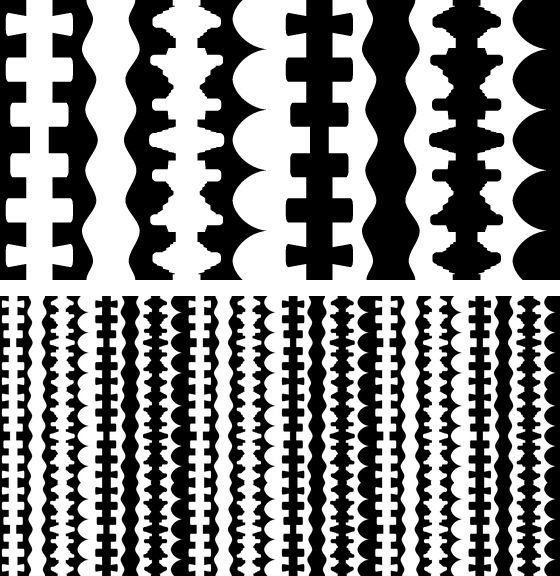
Top, the tile; bottom, the same tile 3 across and 3 down.
A Shadertoy shader for this pattern:

```glsl
const vec2 SHEET = vec2(768.0, 384.0); // design units across the whole canvas
const float BAND = 384.0;              // width of one set of columns
const float BAND_START = -16.0;
const float WAVE = 83.0;               // vertical period of ribbon and scallops
const vec3 INK = vec3(0.0);
const vec3 PAPER = vec3(1.0);

// Spine with flared ribs; x and y are distances from its axes
bool spine(float x, float y) {
    float stem = y < 20.0 ? 13.0 : 18.0;
    bool inside = x < stem;
    for (int i = 0; i < 3; i++) {
        float n = float(i);
        float reach = i == 0 ? 40.0 : 46.0;
        float along = (x - stem) / (reach - stem);
        float thick = 16.5 - 2.5 * n * (n - 1.0) * (1.0 - along);
        float across = abs(y - 34.5 - 62.0 * n) / thick;
        inside = inside || (across < 1.0 && x < reach - 3.0 * pow(across, 6.0));
    }
    return inside;
}

// Half width of the undulating ribbon, eased between its necks and bulges
float ribbonWidth(float y) {
    float widths[6] = float[6](18.0, 35.0, 20.0, 39.5, 24.5, 33.5);
    float stride = 0.5 * WAVE;
    int k = int(min(floor(y / stride), 4.0));
    float start = float(k) * stride;
    float span = min(stride, 0.5 * SHEET.y - start);
    return mix(widths[k], widths[k + 1], smoothstep(0.0, 1.0, (y - start) / span));
}

// Ramp broken into soft steps
float stair(float t, float steps) {
    float s = t * steps;
    return (floor(s) + smoothstep(0.3, 0.9, fract(s))) / steps;
}

// span: inner foot, inner tip, outer tip, outer foot; ledge: widths at those places
float toothWidth(float y, vec4 span, vec4 ledge, float reach) {
    if (y < span.x || y > span.w) return 0.0;
    if (y < span.y) return mix(ledge.x, ledge.y, stair((y - span.x) / (span.y - span.x), 3.0));
    if (y > span.z) return mix(ledge.z, ledge.w, stair((y - span.z) / (span.w - span.z), 3.0));
    float t = abs(2.0 * (y - span.y) / (span.z - span.y) - 1.0);
    return reach - 5.0 * pow(t, 4.0);
}

// Half width of the stepped, toothed column
float gearWidth(float y) {
    vec4 spans[4] = vec4[4](
        vec4(-18.0, -9.5, 9.5, 18.0), vec4(28.0, 40.0, 57.0, 71.0),
        vec4(71.0, 102.0, 117.0, 126.0), vec4(140.0, 154.0, 170.0, 184.0));
    vec4 ledges[4] = vec4[4](
        vec4(17.0, 41.0, 41.0, 17.0), vec4(25.0, 26.0, 28.0, 18.0),
        vec4(18.0, 40.0, 28.0, 25.0), vec4(18.0, 33.0, 41.0, 16.0));
    vec4 reach = vec4(51.5, 47.5, 50.0, 47.0);
    float width = y > 184.0 ? 19.0 : 15.0;
    for (int i = 0; i < 4; i++) {
        width = max(width, toothWidth(y, spans[i], ledges[i], reach[i]));
    }
    return width;
}

// Left edge of a row of scallops meeting in sharp cusps
float scallopEdge(float y, float tip, float depth) {
    float t = 2.0 * abs(fract(y / WAVE + 0.5) - 0.5);
    return tip + depth * (1.0 - pow(max(1.0 - pow(t, 1.7), 0.0), 0.55));
}

// 1 on paper, 0 on ink; every other band swaps the two
float coverage(vec2 p) {
    float shifted = p.x - BAND_START;
    float x = mod(shifted, BAND) + BAND_START;
    float y = abs(mod(p.y, SHEET.y) - 0.5 * SHEET.y);
    bool figure = spine(abs(x - 54.0), y)
        || abs(x - 152.0) < ribbonWidth(y)
        || abs(x - 256.0) < gearWidth(y)
        || x > scallopEdge(y, 319.0, 49.0);
    bool swapped = mod(floor(shifted / BAND), 2.0) > 0.5;
    return figure != swapped ? 1.0 : 0.0;
}

void mainImage(out vec4 fragColor, in vec2 fragCoord) {
    // Average a grid of samples for smooth edges
    const int GRID = 4;
    float sum = 0.0;
    for (int j = 0; j < GRID; j++) {
        for (int i = 0; i < GRID; i++) {
            vec2 offset = (vec2(float(i), float(j)) + 0.5) / float(GRID) - 0.5;
            sum += coverage((fragCoord + offset) / iResolution.xy * SHEET);
        }
    }
    fragColor = vec4(mix(INK, PAPER, sum / float(GRID * GRID)), 1.0);
}
```
